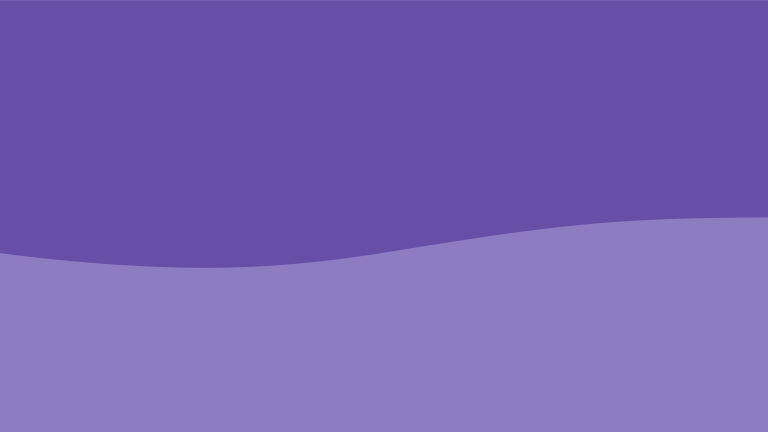
Write a WebGL 2 fragment shader that draws this background.

```glsl
#version 300 es
precision highp float;
// A flat violet field above a paler lilac wave that dips left and rises right.
uniform vec2 u_resolution;
out vec4 outColor;

const vec3 VIOLET = vec3(0.404, 0.306, 0.655);
const vec3 LILAC = vec3(0.557, 0.486, 0.765);
const float RIM_WIDTH = 0.0023;
const float RIM_STRENGTH = 0.25;

// Wave crest at five evenly spaced knots: height and rise per segment.
const int SEGMENTS = 4;
const vec2 KNOTS[5] = vec2[5](
    vec2(0.4140, -0.0580),
    vec2(0.3802, -0.0067),
    vec2(0.4151, 0.0714),
    vec2(0.4784, 0.0447),
    vec2(0.4965, 0.0)
);

// Cubic Hermite blend between two knots.
float hermite(vec2 a, vec2 b, float t) {
    float s = 1.0 - t;
    return a.x * s * s * (1.0 + 2.0 * t) + b.x * t * t * (3.0 - 2.0 * t)
         + a.y * t * s * s - b.y * t * t * s;
}

float waveHeight(float x) {
    float position = clamp(x, 0.0, 1.0) * float(SEGMENTS);
    int i = min(int(position), SEGMENTS - 1);
    return hermite(KNOTS[i], KNOTS[i + 1], position - float(i));
}

void main() {
    vec2 uv = gl_FragCoord.xy / u_resolution;
    float pixel = 1.0 / u_resolution.y;

    // Faint light rim along the top edge.
    float rim = clamp((uv.y + 0.5 * pixel - 1.0 + RIM_WIDTH) / pixel, 0.0, 1.0);
    vec3 color = mix(VIOLET, LILAC, rim * RIM_STRENGTH);

    // Wave with a one-pixel smooth edge.
    float wave = clamp((waveHeight(uv.x) - uv.y) / pixel + 0.5, 0.0, 1.0);
    outColor = vec4(mix(color, LILAC, wave), 1.0);
}
```
